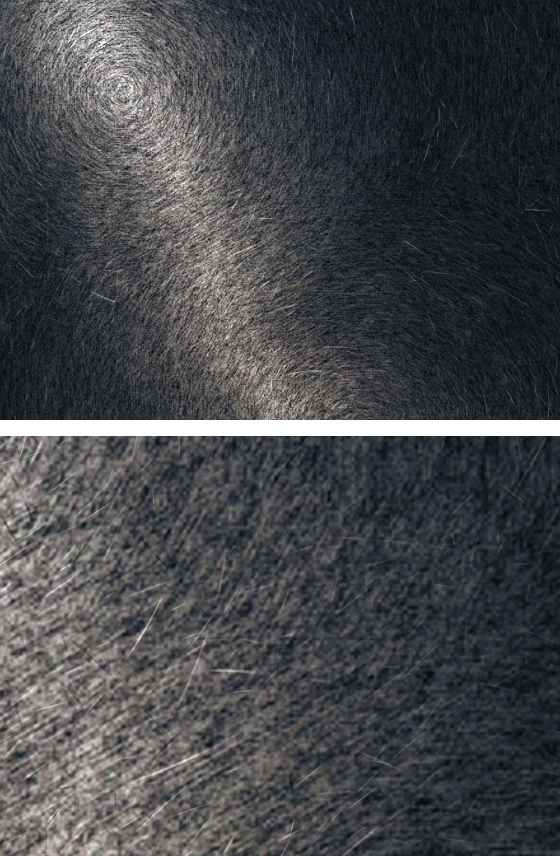
Top: the whole. Bottom: its middle third, enlarged.
A Shadertoy shader for this texture:

```glsl
// Dark scratched steel with a slanting soft highlight and swirling fine scratches.

#define BASE_LIGHT 0.094      // brightness far from the highlight
#define GLOW_FALLOFF 0.19     // reach of the highlight
#define BRUSH_AMOUNT 0.85     // contrast of the directional grain
#define SPECK_AMOUNT 0.70     // contrast of the fine speckle
#define SCRATCH_LIGHT 0.30    // strength of bright scratches
#define SCRATCH_DARK 0.50     // strength of dark scratches
#define SCRATCH_WIDTH 0.0007  // half width of a scratch
#define UPPER_SWIRL vec2(0.29, 0.78)
#define LOWER_SWIRL vec2(0.86, -0.05)
#define COOL_TINT vec3(0.87, 1.00, 1.19)
#define WARM_TINT vec3(1.035, 1.00, 0.98)

const float PI = 3.14159;

vec4 hash4(vec2 p) {
    vec4 q = fract(p.xyxy * vec4(0.1031, 0.1030, 0.0973, 0.1099));
    q += dot(q, q.wzxy + 33.33);
    return fract((q.xxyz + q.yzzw) * q.zywx);
}

float valueNoise(vec2 p) {
    vec2 i = floor(p), f = fract(p);
    f = f * f * (3.0 - 2.0 * f);
    float low = mix(hash4(i).x, hash4(i + vec2(1, 0)).x, f.x);
    float high = mix(hash4(i + vec2(0, 1)).x, hash4(i + vec2(1, 1)).x, f.x);
    return mix(low, high, f.y);
}

vec2 rotate(vec2 v, float a) {
    float c = cos(a), s = sin(a);
    return vec2(c * v.x - s * v.y, s * v.x + c * v.y);
}

// Share of scratches that circle the upper swirl.
float upperShare(vec2 p) {
    return smoothstep(0.25, 0.75, p.y + 0.15 - 0.2 * p.x);
}

// Grain stretched along the swirls, summed over fixed directions.
float brushedGrain(vec2 p) {
    vec2 a = normalize(p - UPPER_SWIRL + 0.0001);
    vec2 b = normalize(p - LOWER_SWIRL);
    float share = upperShare(p), sum = 0.0, power = 0.0;
    for (int k = 0; k < 6; k++) {
        float angle = float(k) * PI / 6.0;
        vec2 dir = vec2(cos(angle), sin(angle));
        float across = mix(abs(dot(dir, b)), abs(dot(dir, a)), share);
        float weight = 0.12 + pow(1.0 - across, 2.0);
        vec2 q = vec2(dot(p, dir), dot(p, vec2(-dir.y, dir.x)));
        sum += weight * (valueNoise(q * vec2(50.0, 360.0) + 37.0 * float(k)) - 0.5);
        power += weight * weight;
    }
    return sum / sqrt(power);
}

// One curved, tapered, broken scratch per cell.
float scratchLayer(vec2 p, float cell, float jitter, float seed, float pixel) {
    vec2 home = floor(p / cell);
    float sum = 0.0;
    for (int j = -1; j <= 1; j++)
    for (int i = -1; i <= 1; i++) {
        vec2 id = home + vec2(i, j);
        vec4 h = hash4(id + seed);
        vec4 g = hash4(id + seed + 71.7);
        vec2 middle = (id + h.xy) * cell;
        vec2 swirl = g.x < upperShare(middle) ? UPPER_SWIRL : LOWER_SWIRL;
        vec2 toSwirl = swirl - middle;
        float radius = max(length(toSwirl), 0.15);
        vec2 normal = rotate(normalize(toSwirl + 0.0001), (g.y + g.z - 1.0) * jitter);
        vec2 d = p - middle;
        float u = dot(d, vec2(normal.y, -normal.x));
        float v = dot(d, normal) - u * u / (2.0 * radius);
        float halfLength = cell * mix(0.25, 0.95, h.z);
        float taper = 1.0 - smoothstep(0.35, 1.0, abs(u) / halfLength);
        float width = SCRATCH_WIDTH * mix(0.6, 1.5, g.w);
        float soft = max(width, 0.6 * pixel);
        float line = (1.0 - smoothstep(0.3 * soft, 1.7 * soft, abs(v))) * min(1.0, 1.4 * width / soft);
        float broken = smoothstep(0.15, 0.7, valueNoise(vec2(u * 70.0, 9.0 * h.w + seed)));
        sum += line * taper * broken * (0.12 + 0.95 * h.w * h.w * h.w);
    }
    return sum;
}

void mainImage(out vec4 fragColor, in vec2 fragCoord) {
    vec2 p = fragCoord / iResolution.y;
    float pixel = 1.0 / iResolution.y;

    // Slanting highlight, brightest near the top
    float offset = p.x - (0.67 - 0.47 * p.y) + 0.05 * (valueNoise(p * 5.0) - 0.5);
    float dist = sqrt(offset * offset + 0.0012) - 0.02;
    float glow = exp(-dist / GLOW_FALLOFF);
    float peak = mix(0.44, 0.58, smoothstep(0.3, 0.85, p.y));
    float light = BASE_LIGHT + peak * glow;
    light *= 0.85 + 0.3 * valueNoise(p * 9.0 + 4.0);

    // Metal grain
    float speck = valueNoise(p * 330.0 + 11.0) - 0.5;
    light *= max(0.2, 1.0 + BRUSH_AMOUNT * brushedGrain(p) + SPECK_AMOUNT * speck);

    // Bright and dark scratches, from short to long
    float bright = 0.0, dark = 0.0, cell = 0.026;
    for (int k = 0; k < 7; k++) {
        float seed = 13.0 * float(k) + 5.0;
        bright += scratchLayer(p, cell, 0.75, seed, pixel);
        if (k < 5) dark += scratchLayer(p, cell * 1.2, PI, seed + 157.0, pixel);
        cell *= 1.45;
    }
    float patches = 0.45 + 1.1 * valueNoise(p * 6.0 + 20.0);
    light *= 1.0 - SCRATCH_DARK * min(dark, 1.0) * (0.4 + 0.6 * glow);
    light += SCRATCH_LIGHT * min(bright, 1.5) * patches * (0.55 + 0.6 * glow);

    // Cool shadows, warm lights, faint coloured glints
    vec3 tint = mix(COOL_TINT, WARM_TINT, smoothstep(0.10, 0.38, light));
    tint *= 1.0 + vec3(0.05, 0.0, -0.05) * (0.5 - p.y);
    tint += 0.10 * (hash4(floor(p * 384.0)).xyz - 0.5);
    fragColor = vec4(clamp(light * tint, 0.0, 1.0), 1.0);
}
```
